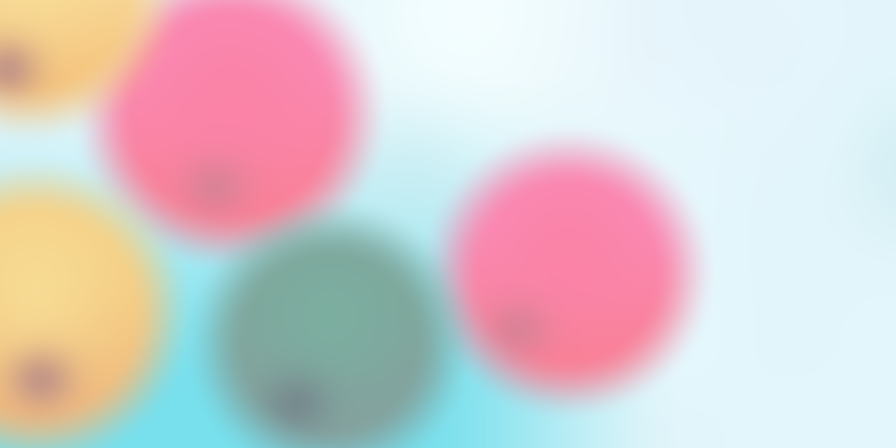
This background is drawn by a WebGL 2 fragment shader. Its source:

```glsl
#version 300 es
precision highp float;
// Soft, out-of-focus pink, yellow and green balls over a pale cyan haze.

uniform vec2 u_resolution;
out vec4 outColor;

float hash(vec2 p) {
  return fract(sin(dot(p, vec2(127.1, 311.7))) * 43758.5);
}

float valueNoise(vec2 p) {
  vec2 cell = floor(p), f = fract(p);
  f = f * f * (3.0 - 2.0 * f);
  return mix(mix(hash(cell), hash(cell + vec2(1, 0)), f.x),
             mix(hash(cell + vec2(0, 1)), hash(cell + vec2(1, 1)), f.x), f.y);
}

// Gaussian spot, one at its centre
float glow(vec2 p, vec2 center, vec2 size) {
  vec2 d = (p - center) / size;
  return exp(-dot(d, d));
}

vec3 haze(vec2 p) {
  vec3 color = mix(vec3(0.89, 0.965, 0.985), vec3(0.95, 0.99, 0.995),
                   glow(p, vec2(1.1, 0.95), vec2(0.4, 0.35)));
  color = mix(color, vec3(0.90, 0.95, 0.985), 0.7 * glow(p, vec2(1.6, 0.92), vec2(0.28, 0.2)));
  color = mix(color, vec3(0.82, 0.93, 0.95), 0.8 * glow(p, vec2(2.03, 0.64), vec2(0.13, 0.16)));
  color += 0.012 * (valueNoise(p * 4.0) - 0.5);
  // Cyan pool, strongest at the lower left
  float pool = (1.0 - smoothstep(0.1, 0.85, p.y)) * (1.0 - smoothstep(0.9, 1.55, p.x));
  color = mix(color, vec3(0.47, 0.875, 0.925), pool);
  return mix(color, vec3(0.76, 0.91, 0.93), 0.45 * glow(p, vec2(0.92, 0.58), vec2(0.14, 0.16)));
}

// Blurred ball: lit core, vertical tint, and a dark spot placed relative to its centre
vec3 ball(vec3 below, vec2 p, vec2 center, float radius, vec3 top, vec3 bottom,
          vec3 core, vec2 spot, vec4 spotColor) {
  vec2 q = p - center;
  vec3 color = mix(bottom, top, smoothstep(-radius, radius * 0.6, q.y));
  color = mix(color, core, 0.8 * glow(q, vec2(0.0, 0.05), vec2(radius * 0.6)));
  color = mix(color, spotColor.rgb, spotColor.a * glow(q, spot, vec2(0.072, 0.065)));
  float cover = 1.0 - smoothstep(-0.075, 0.075, length(q) - radius);
  return mix(below, color, cover);
}

void main() {
  vec2 p = gl_FragCoord.xy / u_resolution.y;
  p.x += 1.0 - 0.5 * u_resolution.x / u_resolution.y;
  vec3 color = haze(p);

  // Pink pair
  vec3 pinkTop = vec3(0.98, 0.54, 0.71), pinkBottom = vec3(0.975, 0.50, 0.58);
  vec3 pinkCore = vec3(0.98, 0.51, 0.65);
  vec4 pinkSpot = vec4(0.84, 0.51, 0.59, 0.85);
  color = ball(color, p, vec2(0.515, 0.747), 0.288, pinkTop, pinkBottom, pinkCore,
               vec2(-0.035, -0.165), pinkSpot);
  color = ball(color, p, vec2(1.268, 0.393), 0.264, pinkTop, pinkBottom, pinkCore,
               vec2(-0.114, -0.13), pinkSpot);

  // Yellow pair at the left edge
  vec3 yellowTop = vec3(0.96, 0.81, 0.52), yellowBottom = vec3(0.94, 0.72, 0.49);
  vec3 yellowCore = vec3(0.97, 0.87, 0.59);
  vec4 yellowSpot = vec4(0.74, 0.56, 0.53, 0.85);
  color = ball(color, p, vec2(0.08, 0.302), 0.285, yellowTop, yellowBottom, yellowCore,
               vec2(0.012, -0.15), yellowSpot);
  color = ball(color, p, vec2(0.07, 1.02), 0.275, vec3(0.97, 0.86, 0.62), vec3(0.96, 0.76, 0.48),
               yellowCore, vec2(-0.055, -0.175), yellowSpot);

  // Green ball at the lower centre
  color = ball(color, p, vec2(0.737, 0.237), 0.258, vec3(0.50, 0.65, 0.61),
               vec3(0.52, 0.63, 0.62), vec3(0.48, 0.69, 0.63),
               vec2(-0.075, -0.137), vec4(0.46, 0.53, 0.55, 0.85));

  outColor = vec4(color, 1.0);
}
```
